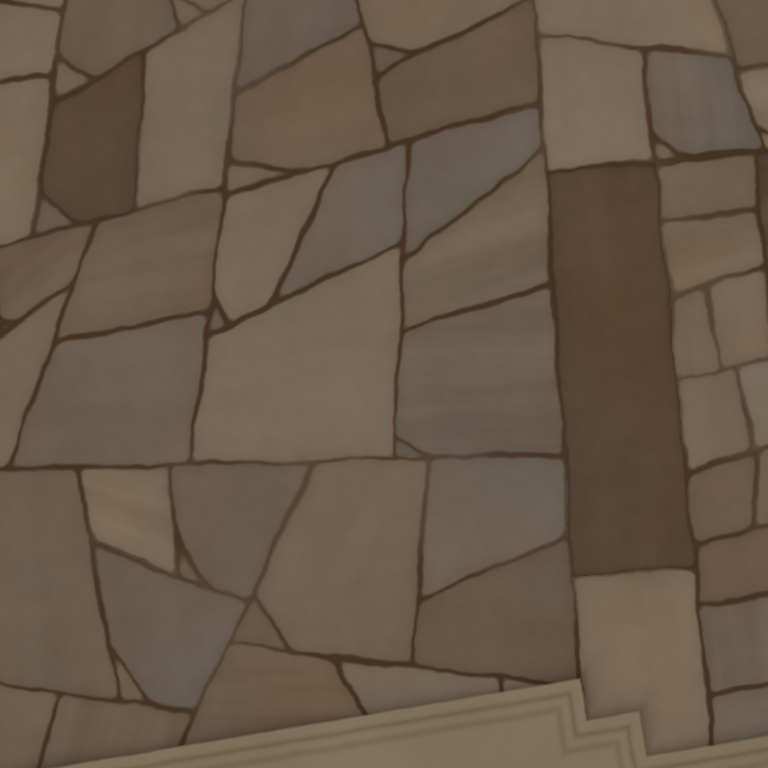
This texture is drawn by a Shadertoy shader. Its source:

```glsl
// Worn flagstone paving with dark earth joints and a pale moulded step.
// Four starting quads are split again and again by skewed cuts into stones;
// layered sines roughen the edges and draw veins and mottling.

const vec3 EARTH = vec3(0.26, 0.19, 0.13);
const vec3 STONE_BROWN = vec3(0.402, 0.332, 0.264);
const vec3 STONE_PALE = vec3(0.474, 0.410, 0.340);
const vec3 STONE_GREY = vec3(0.405, 0.362, 0.312);
const vec3 STONE_DARK = vec3(0.335, 0.268, 0.205);
const vec3 STEP_PALE = vec3(0.500, 0.440, 0.355);
const float JOINT = 0.0030;      // half width of a joint
const float SOFT = 0.0026;       // softness of its edges
const float ROUNDING = 0.009;    // earth gathered in corners
const float STEP_TILT = 0.17;
const float SEED = 7.0;

float hash(float n) { return fract(sin(n * 12.9898 + SEED) * 4375.85); }

// Signed distance to the line a-b, positive on its left
float side(vec2 p, vec2 a, vec2 b) {
    vec2 d = normalize(b - a);
    return d.x * (p.y - a.y) - d.y * (p.x - a.x);
}

float softMin(float a, float b) {
    float h = max(ROUNDING - abs(a - b), 0.0) / ROUNDING;
    return min(a, b) - h * h * ROUNDING * 0.25;
}

// Layered sines, roughly -1 to 1
float layers(vec2 p) {
    float sum = 0.0, amp = 0.5;
    for (int i = 0; i < 5; i++) {
        p = mat2(0.8, 0.6, -0.6, 0.8) * p * 1.8 + 2.3;
        sum += amp * sin(p.x + 1.7 * sin(p.y + float(i)));
        amp *= 0.62;
    }
    return sum;
}

// Returns distance to the nearest joint, stone number and grain angle
vec3 paving(vec2 p) {
    vec2 seamLow = vec2(0.77, -0.1), seamTop = vec2(0.69, 1.1);
    vec2 seamMid = mix(seamLow, seamTop, 0.73);
    vec2 columnLow = vec2(0.94, -0.1), columnTop = vec2(0.855, 0.785);
    vec2 farTop = vec2(1.15, 0.82);
    vec2 a = vec2(-0.1), b = seamLow, c = seamTop, d = vec2(-0.1, 1.1);
    float size = 0.23, skew = 0.40, id = 1.0;

    // Choose the irregular field, upper corner, long slab or small blocks
    if (side(p, seamLow, seamTop) < 0.0) {
        if (side(p, seamMid, farTop) > 0.0) {
            a = seamMid; b = farTop; c = vec2(1.15, 1.1); d = seamTop;
            size = 0.19; id = 2.0;
        } else if (side(p, columnLow, columnTop) > 0.0) {
            a = seamLow; b = columnLow; c = columnTop; d = seamMid;
            size = 0.55; skew = 0.05; id = 3.0;
        } else {
            a = columnLow; b = vec2(1.2, -0.1); c = farTop; d = columnTop;
            size = 0.14; skew = 0.10; id = 5.0;
        }
    }

    // Cut across the longer direction until the stone is small enough
    for (int i = 0; i < 7; i++) {
        float wide = 0.5 * length(b + c - a - d);
        float tall = 0.5 * length(c + d - a - b);
        if (max(wide, tall) < size * mix(0.8, 1.35, hash(id + 0.3))) break;
        float middle = mix(0.40, 0.60, hash(id + 0.1));
        float lean = (hash(id + 0.7) - 0.5) * skew;
        bool across = wide > tall;
        vec2 from = mix(a, across ? b : d, middle + lean);
        vec2 to = mix(across ? d : b, c, middle - lean);
        bool left = side(p, from, to) > 0.0;
        if (across) {
            if (left) { b = from; c = to; } else { a = from; d = to; }
        } else {
            if (left) { a = from; b = to; } else { d = from; c = to; }
        }
        id = id * 2.0 + (left ? 1.37 : 0.61);
    }
    float edge = softMin(softMin(side(p, a, b), side(p, c, d)),
                         softMin(side(p, b, c), side(p, d, a)));

    // Break a corner off some stones
    if (skew > 0.2 && hash(id + 0.9) < 0.5) {
        float bite = mix(0.2, 0.48, hash(id + 0.5));
        float chip = side(p, mix(a, b, bite), mix(a, d, bite * 0.8));
        edge = softMin(edge, abs(chip));
        if (chip > 0.0) id += 31.7;
    }
    vec2 axis = length(b - a) > length(d - a) ? b - a : d - a;
    return vec3(edge, id, atan(axis.y, axis.x));
}

vec3 stoneColor(vec2 p, float id, float angle) {
    vec3 col = mix(STONE_BROWN, STONE_PALE, hash(id + 0.2));
    float kind = hash(id + 0.4);
    col = mix(col, STONE_GREY, 0.75 * step(0.8, kind));
    col = mix(col, STONE_DARK, step(kind, 0.06));
    // Veins run along the stone, strong on a few
    vec2 q = mat2(cos(angle), -sin(angle), sin(angle), cos(angle)) * p;
    float vein = layers(q * vec2(2.0, 22.0) + id);
    float strength = mix(0.007, 0.026, step(0.72, hash(id + 0.6)));
    float mottle = layers(p * 7.0 + id) * 0.012 + layers(p * 55.0) * 0.005;
    vec3 blush = vec3(0.012, -0.002, -0.008) * layers(p * 3.0 + id);
    return col + vein * strength + mottle + blush;
}

// Positive inside the three treads of the step
float stepDepth(vec2 p) {
    vec2 q = p + STEP_TILT * vec2(p.y, -p.x);
    float upper = min(0.775 - q.x, -0.012 - q.y);
    float middle = min(0.845 - q.x, -0.068 - q.y);
    return max(max(upper, middle), -0.128 - q.y);
}

void mainImage(out vec4 fragColor, in vec2 fragCoord) {
    vec2 p = fragCoord / iResolution.y;
    vec2 ragged = p + 0.0035 * vec2(layers(p * 14.0), layers(p * 14.0 + 9.0));
    vec3 stone = paving(ragged);
    vec3 col = stoneColor(p, stone.y, stone.z);

    // Joints vary in width and fade in places
    float width = JOINT * (1.0 + 0.5 * layers(p * 9.0 + 4.0));
    float joint = 1.0 - smoothstep(width - SOFT, width + SOFT, stone.x);
    float fade = smoothstep(-0.9, 0.2, layers(p * 4.0 + 1.0));
    col *= 1.0 - 0.10 * exp(-max(stone.x, 0.0) / 0.007);
    col = mix(col, EARTH, joint * mix(0.45, 0.95, fade));

    // Step with its grooves and a thin shadow along the edge
    float depth = stepDepth(p + 0.001 * layers(p * 20.0));
    float groove = exp(-pow((depth - 0.018) / 0.004, 2.0))
                 + 0.7 * exp(-pow((depth - 0.036) / 0.005, 2.0));
    vec3 pale = STEP_PALE - 0.06 * groove + 0.010 * layers(p * 8.0);
    col *= 1.0 - 0.28 * exp(-max(-depth, 0.0) / 0.010);
    col = mix(col, pale, smoothstep(-SOFT, SOFT, depth));

    fragColor = vec4(col, 1.0);
}
```
